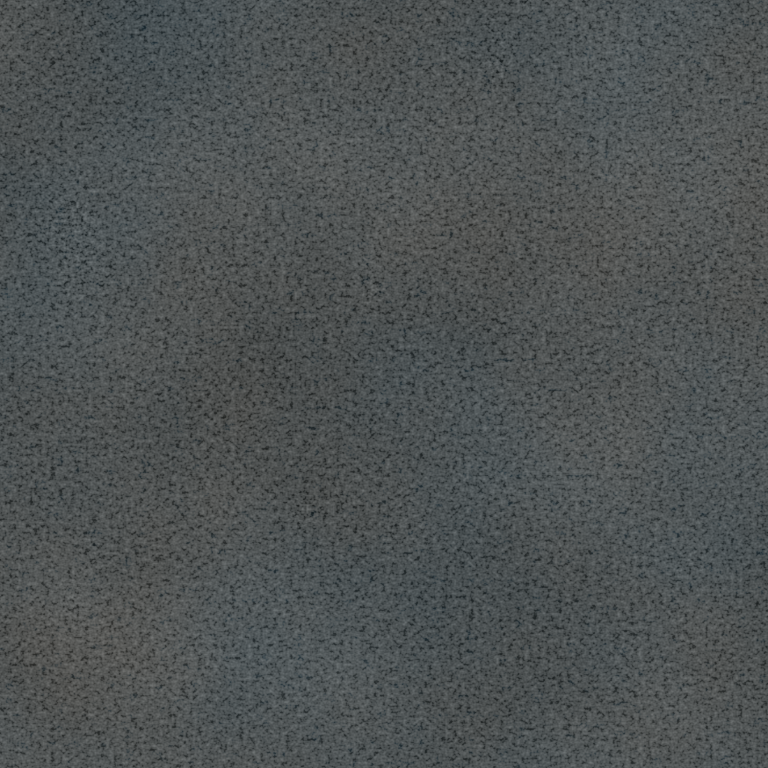
Reproduce this texture procedurally as a WebGL 1 fragment shader.

```glsl
precision highp float;
// Draws dark slate-grey, finely pitted stone with soft warm and cool clouding.

uniform vec2 u_resolution;

const vec3 STONE_COLOR = vec3(0.308, 0.326, 0.328);
const vec3 COOL_SHIFT = vec3(-0.030, 0.001, 0.022);
const float TAU = 6.2831853;

float hash(vec2 cell, float seed) {
  vec3 p = fract(vec3(cell.xyx + seed) * vec3(0.1031, 0.1030, 0.0973));
  p += dot(p, p.yzx + 33.33);
  return fract((p.x + p.y) * p.z);
}

// Projection of an offset onto the random unit gradient of a lattice corner.
float cornerSlope(vec2 corner, vec2 offset, float seed) {
  float angle = TAU * hash(corner, seed);
  return dot(vec2(cos(angle), sin(angle)), offset);
}

float gradientNoise(vec2 p, float seed) {
  vec2 cell = floor(p);
  vec2 f = p - cell;
  vec2 fade = f * f * f * (f * (f * 6.0 - 15.0) + 10.0);
  vec2 right = vec2(1.0, 0.0);
  vec2 up = vec2(0.0, 1.0);
  float low = mix(cornerSlope(cell, f, seed),
                  cornerSlope(cell + right, f - right, seed), fade.x);
  float high = mix(cornerSlope(cell + up, f - up, seed),
                   cornerSlope(cell + 1.0, f - 1.0, seed), fade.x);
  return mix(low, high, fade.y);
}

// Layered noise; each octave is turned to hide the lattice.
float fbm(vec2 p, float gain, float seed) {
  float sum = 0.0;
  float amplitude = 1.0;
  for (int i = 0; i < 4; i++) {
    sum += amplitude * gradientNoise(p, seed + float(i) * 17.3);
    p = mat2(1.6, 1.2, -1.2, 1.6) * p + 5.7;
    amplitude *= gain;
  }
  return sum;
}

// Small crumbs, slightly wider than tall, with a sharp fine layer on top.
float stoneGrain(vec2 uv) {
  float crumbs = gradientNoise(uv * vec2(94.0, 123.0), 3.1);
  float grit = gradientNoise(uv * vec2(183.0, 227.0), 21.7);
  float dust = gradientNoise(uv * vec2(331.0, 367.0), 47.9);
  return 0.55 * crumbs + 0.85 * grit + 0.6 * dust;
}

void main() {
  vec2 uv = gl_FragCoord.xy / min(u_resolution.x, u_resolution.y);

  // Broad clouds and rare weathered patches.
  float clouds = fbm(uv * 3.1, 0.55, 61.0);
  float coolness = fbm(uv * 2.3 + 9.0, 0.6, 83.0);
  float weathering = smoothstep(0.35, 0.75, fbm(uv * 5.3 + 4.0, 0.55, 97.0));

  // Grain with a longer dark tail where the surface is pitted.
  float grain = stoneGrain(uv);
  float pits = smoothstep(0.14, 0.62, -grain);
  float contrast = 1.0 + 0.3 * weathering;
  float light = contrast * (0.12 * grain - 0.065 * pits) + 0.042 * clouds;

  // Bluish flecks gather in some of the hollows.
  float flecks = smoothstep(0.12, 0.5, gradientNoise(uv * vec2(45.0, 80.0), 113.0));
  float tint = 0.65 * coolness + 0.7 * flecks * smoothstep(0.0, 0.35, -grain);

  vec3 color = STONE_COLOR + light + COOL_SHIFT * tint;
  gl_FragColor = vec4(color, 1.0);
}
```
